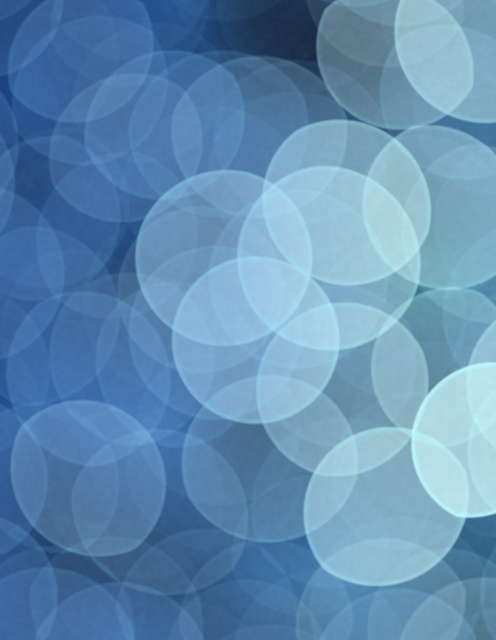
Reproduce this background procedurally as a WebGL 1 fragment shader.

```glsl
precision highp float;

uniform vec2 u_resolution;

// Lengths are fractions of the canvas height
#define RADIUS_MIN 0.124
#define RADIUS_MAX 0.146
#define EDGE_SOFTNESS 0.0024
#define RIM_WIDTH 0.0035
#define RIM_GAIN 0.16
#define LENS_CUT 0.10
#define FAINT_SPACING 0.15
#define BRIGHT_SPACING 0.165
#define FAINT_OPACITY 0.15
#define BRIGHT_OPACITY 0.58
#define JITTER 0.8
#define MOTTLE 0.014

vec2 hash2(vec2 p) {
    vec3 q = fract(p.xyx * vec3(0.1031, 0.1030, 0.0973));
    q += dot(q, q.yzx + 33.33);
    return fract((q.xx + q.yz) * q.zy);
}

float gradientDot(vec2 cell, vec2 offset) {
    float angle = 6.2832 * hash2(cell + 71.0).x;
    return dot(vec2(cos(angle), sin(angle)), offset);
}

float gradientNoise(vec2 p) {
    vec2 i = floor(p);
    vec2 f = p - i;
    vec2 w = f * f * f * (f * (f * 6.0 - 15.0) + 10.0);
    vec2 e = vec2(1.0, 0.0);
    float low = mix(gradientDot(i, f), gradientDot(i + e.xy, f - e.xy), w.x);
    float high = mix(gradientDot(i + e.yx, f - e.yx), gradientDot(i + e.xx, f - e.xx), w.x);
    return mix(low, high, w.y);
}

float blob(vec2 p, vec2 center, float size) {
    vec2 d = (p - center) / size;
    return exp(-dot(d, d));
}

// Unlit area near the top and the greenish gap at the right
float darkPocket(vec2 p) {
    return blob(p, vec2(0.48, 0.93), 0.15);
}

float greenGap(vec2 p) {
    return blob(p, vec2(0.67, 0.58), 0.11);
}

// Strength of the lights across the canvas
float lightField(vec2 p) {
    float light = 1.2 * blob(p, vec2(0.72, 0.82), 0.17);
    light += 1.1 * blob(p, vec2(0.70, 0.23), 0.23);
    light += 0.80 * blob(p, vec2(0.82, 0.44), 0.13);
    light += 0.75 * blob(p, vec2(0.42, 0.61), 0.19);
    light += 0.40 * blob(p, vec2(0.24, 0.26), 0.22);
    light += 0.18 * blob(p, vec2(0.20, 0.86), 0.17);
    return min(light, 1.0) * (1.0 - 0.8 * darkPocket(p)) * (1.0 - 0.6 * greenGap(p));
}

// Lens disc, trimmed by a second circle away from the optical centre
float discDistance(vec2 p, vec2 center, float radius) {
    vec2 shift = LENS_CUT * (center - vec2(0.4, 0.5));
    return max(length(p - center) - radius, length(p - center + shift) - radius * 1.06);
}

// Scattered discs: x is the light let through, y the amount of rim
vec2 scatterDiscs(vec2 p, float spacing, float seed, float bright) {
    vec2 home = floor(p / spacing);
    float clear = 1.0;
    float rims = 0.0;
    for (int j = -1; j <= 1; j++) {
        for (int i = -1; i <= 1; i++) {
            vec2 cell = home + vec2(float(i), float(j));
            vec2 jitter = 0.5 + JITTER * (hash2(cell + seed) - 0.5);
            vec2 traits = hash2(cell + seed + 19.7);
            vec2 center = (cell + jitter) * spacing;
            float d = discDistance(p, center, mix(RADIUS_MIN, RADIUS_MAX, traits.x));

            float faint = FAINT_OPACITY * (1.0 - 0.85 * max(darkPocket(center), greenGap(center)));
            float opacity = mix(faint, BRIGHT_OPACITY * lightField(center), bright);
            opacity *= mix(0.3, 1.5, traits.y);

            float fill = 1.0 - smoothstep(-EDGE_SOFTNESS, EDGE_SOFTNESS, d);
            float rim = fill * exp(-pow((d + RIM_WIDTH) / RIM_WIDTH, 2.0));
            float shade = 0.96 + 0.06 * smoothstep(-0.10, 0.0, d);
            clear *= 1.0 - min(opacity * fill * (shade + RIM_GAIN * rim), 0.92);
            rims += opacity * rim;
        }
    }
    return vec2(clear, rims);
}

vec3 backdrop(vec2 p) {
    vec3 color = mix(vec3(0.07, 0.22, 0.44), vec3(0.10, 0.27, 0.39), smoothstep(0.1, 0.7, p.x));
    color = mix(color, vec3(0.07, 0.14, 0.24), darkPocket(p));
    color = mix(color, vec3(0.12, 0.34, 0.37), greenGap(p));
    color *= 1.0 + 0.6 * gradientNoise(p * 4.5);
    return mix(color, vec3(0.66, 0.84, 0.92), 0.16 * lightField(p));
}

void main() {
    vec2 p = gl_FragCoord.xy / u_resolution.y;
    vec3 color = backdrop(p);

    // Dim blue discs first, then the pale lights over them
    vec2 faint = scatterDiscs(p, FAINT_SPACING, 5.0, 0.0);
    color = mix(vec3(0.46, 0.67, 0.90), color, faint.x);
    vec2 bright = scatterDiscs(p, BRIGHT_SPACING, 43.0, 1.0);
    vec3 pale = mix(vec3(0.62, 0.80, 0.94), vec3(0.77, 0.93, 0.96), smoothstep(0.3, 0.6, p.x));
    color = mix(pale, color, bright.x);

    // Cyan fringe on the rims and a light mottle
    color += vec3(-0.03, 0.05, 0.04) * (faint.y + bright.y);
    color += MOTTLE * (gradientNoise(p * 60.0) + gradientNoise(p * 150.0));
    gl_FragColor = vec4(clamp(color, 0.0, 1.0), 1.0);
}
```
